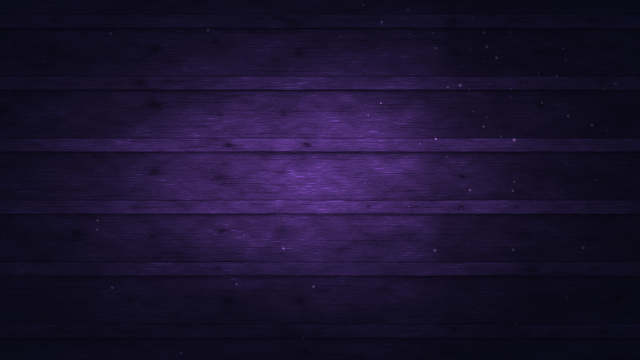
Write a Shadertoy shader that draws this texture.

```glsl
// Lengths are fractions of the canvas height
const vec3 NIGHT = vec3(0.044, 0.040, 0.102);
const vec3 VIOLET = vec3(0.308, 0.184, 0.465);
const vec3 DUST = vec3(0.85, 0.58, 0.92);
const vec2 GLOW_CENTER = vec2(0.485, 0.525);   // fraction of width, height
const vec2 GLOW_SIZE = vec2(0.50, 0.28);
const float SEAM_Y = 0.5764;
const float PITCH = 0.1722;
const float BATTEN = 0.040;
const float KNOT_SPACING = 0.213;
const float KNOT_PHASE = 0.076;
const float DUST_CELL = 0.037;
const float JOINT_X = 0.33;                    // right of the center

vec2 hash2(vec2 p) {
    vec3 q = fract(p.xyx * vec3(0.1031, 0.1030, 0.0973));
    q += dot(q, q.yzx + 33.33);
    return fract((q.xx + q.yz) * q.zy);
}

// Distance to the nearest scattered cell point
float cellular(vec2 p) {
    vec2 cell = floor(p);
    float nearest = 1.5;
    for (int j = -1; j <= 1; j++)
    for (int i = -1; i <= 1; i++) {
        vec2 c = cell + vec2(i, j);
        nearest = min(nearest, length(c + hash2(c) - p));
    }
    return nearest;
}

// x: dark heart of the knots, y: wider field that bends the grain
vec2 knots(float x, float y, float row, float onBatten) {
    float cell = floor((x - KNOT_PHASE) / KNOT_SPACING);
    vec2 field = vec2(0.0);
    for (int i = -1; i <= 1; i++) {
        vec2 id = vec2(cell + float(i) + 40.0, row + 20.0 + 31.0 * onBatten);
        vec2 rnd = hash2(id);
        vec2 kind = hash2(id + 71.0);
        float present = step(mix(0.25, 0.55, onBatten), kind.x) * mix(0.45, 1.0, rnd.x);
        vec2 center = vec2((cell + float(i) + 0.5 + 0.4 * (rnd.x - 0.5)) * KNOT_SPACING + KNOT_PHASE,
                           mix(0.120 + 0.035 * (rnd.y - 0.5), 0.021, onBatten));
        float size = mix(0.005, 0.012, kind.y * kind.y);
        vec2 d = (vec2(x, y) - center) / (size * vec2(1.4, 0.9));
        d += 0.2 * sin(d.yx * 2.3 + rnd * 6.0);
        float r2 = dot(d, d);
        field += present * vec2(0.65 * exp(-r2) + 0.35 * exp(-0.2 * r2), exp(-0.22 * r2));
    }
    return field;
}

// Thin broken lines along the fibres, pores and stains
float woodGrain(vec2 p, float seed, float bend) {
    vec2 q = p + vec2(seed * 3.7, seed * 0.31);
    float warp = 0.8 * sin(q.x * 3.1 + seed) + 0.5 * sin(q.x * 7.3 + q.y * 23.0)
               + 0.3 * sin(q.x * 23.0 - q.y * 61.0);
    float ring = sin(q.y * 470.0 + 1.6 * warp + 3.5 * sin(q.y * 57.0) + 4.0 * bend);
    float ringBreaks = smoothstep(-0.4, 0.8, sin(q.x * 8.0 + 5.0 * sin(q.y * 97.0)));
    float darkLines = smoothstep(0.65, 0.98, ring) * ringBreaks;
    float fibres = cellular(vec2(q.x * 17.0, q.y * 170.0 + 0.5 * warp + bend));
    float pores = cellular(vec2(q.x * 70.0, q.y * 270.0 + 0.5 * warp));
    float stains = cellular(vec2(q.x * 3.6, q.y * 14.0) + 0.15 * sin(q.yx * 50.0));
    float mottle = cellular(vec2(q.x * 13.0, q.y * 38.0) + 0.4 * sin(q.yx * 60.0));
    float wood = 1.02 - 0.19 * darkLines + 0.18 * (0.46 - fibres)
               + 0.24 * (pores - 0.46) + 0.44 * (0.46 - stains) + 0.24 * (0.46 - mottle);
    float glint = smoothstep(0.26, 0.10, fibres) * smoothstep(0.36, 0.10, stains);
    return wood + 0.34 * glint;
}

float dust(vec2 p, float pixel) {
    vec2 cell = floor(p / DUST_CELL);
    vec2 rnd = hash2(cell + 13.0);
    vec2 kind = hash2(cell + 57.0);
    vec2 center = (cell + 0.2 + 0.6 * rnd) * DUST_CELL;
    vec2 d = (center - vec2(1.36, 0.74)) / vec2(0.28, 0.25);
    float density = 0.035 + 0.38 * exp(-dot(d, d));
    float radius = mix(0.0013, 0.0045, kind.y * kind.y);
    float speck = 1.0 - smoothstep(radius - 0.7 * pixel, radius + 0.7 * pixel, length(p - center));
    return speck * step(kind.x, density) * (0.3 + 0.7 * kind.y);
}

void mainImage(out vec4 fragColor, in vec2 fragCoord) {
    float pixel = 1.0 / iResolution.y;
    vec2 p = fragCoord * pixel;
    vec2 fromGlow = p - GLOW_CENTER * vec2(iResolution.x * pixel, 1.0);

    // Alternating narrow battens and wide boards
    float row = floor((p.y - SEAM_Y) / PITCH);
    float y = p.y - SEAM_Y - row * PITCH;
    float onBatten = 1.0 - smoothstep(BATTEN - 0.7 * pixel, BATTEN + 0.7 * pixel, y);
    float battenId = step(y, BATTEN);
    float seed = row * 2.0 + battenId + 17.0;

    vec2 knot = knots(p.x, y, row, battenId);
    float wood = woodGrain(p, seed, knot.y);
    wood *= 1.0 - 0.58 * min(knot.x, 1.0);
    wood *= mix(0.98, 1.07, onBatten);

    // Sharp gaps, cast shadows and worn batten edges
    float seamShade = 1.0 - 0.50 * exp(-(PITCH - y) / 0.007);
    seamShade *= mix(0.25, 1.0, smoothstep(0.0005, 0.002 + pixel, y));
    float upperGap = (y - BATTEN) / (0.0010 + 0.4 * pixel);
    seamShade *= 1.0 - 0.34 * exp(-upperGap * upperGap);
    float edge = (y - BATTEN + 0.004) / 0.0018;
    float wear = smoothstep(0.5, 0.15, cellular(vec2(p.x * 11.0, seed)));
    wood += 0.20 * wear * exp(-edge * edge);

    // Board ends make the right side duller
    float joint = JOINT_X + 0.09 * (hash2(vec2(seed, 5.0)).x - 0.5);
    float dull = smoothstep(-0.05, 0.03, fromGlow.x - joint);
    wood *= 1.0 - 0.20 * dull * (1.0 - onBatten);

    // Battens catch the light further out
    vec2 g = fromGlow / (GLOW_SIZE * vec2(1.0 + 0.16 * onBatten, 1.0));
    float glow = exp(-dot(g, g));
    vec3 color = NIGHT * mix(1.0, wood, 0.6) * mix(0.5, 1.0, seamShade);
    color += (VIOLET - NIGHT) * glow * max(wood, 0.08) * seamShade;
    color += DUST * dust(p, pixel) * (0.08 + 0.62 * glow);

    fragColor = vec4(clamp(color, 0.0, 1.0), 1.0);
}
```
